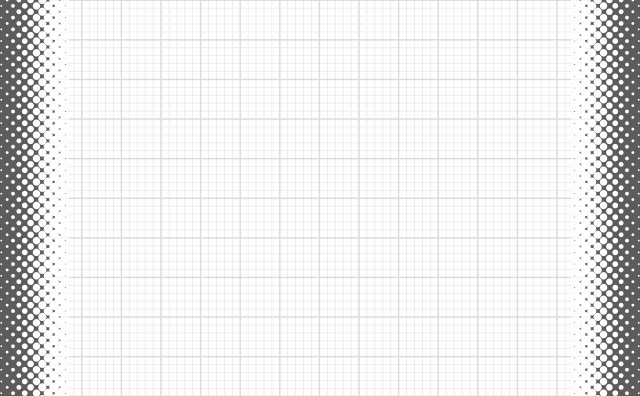
Give the GLSL for this background, as a WebGL 2 fragment shader.

```glsl
#version 300 es
precision highp float;
// Graph paper between two dark halftone borders that dissolve towards the middle.

uniform vec2 u_resolution;
out vec4 fragColor;

// Smooth coverage of ruled lines, repeated on both axes.
float ruledLines(vec2 p, float spacing, float width, float pixel) {
  vec2 d = abs(fract(p / spacing + 0.5) - 0.5) * spacing;
  vec2 cover = clamp((0.5 * (width + pixel) - d) / pixel, 0.0, min(1.0, width / pixel));
  return max(cover.x, cover.y);
}

// White discs on a staggered lattice, growing with each column from the edge.
float halftoneHoles(vec2 q, float pixel) {
  vec2 cell = floor(q + 0.5);
  float cover = 0.0;
  for (int j = -1; j <= 1; j++) {
    for (int i = -1; i <= 1; i++) {
      vec2 site = cell + vec2(i, j);
      if (mod(site.x + site.y, 2.0) < 0.5) continue;
      float column = clamp(site.x, 0.0, 18.0);
      float radius = 0.15 + 0.088 * column - 0.0014 * column * column;
      cover = max(cover, clamp((radius - distance(q, site)) / pixel + 0.5, 0.0, 1.0));
    }
  }
  return cover;
}

void main() {
  // Canvas height is one unit.
  vec2 p = gl_FragCoord.xy / u_resolution.y;
  float aspect = u_resolution.x / u_resolution.y;
  float pixel = 1.0 / u_resolution.y;

  // Fine and bold rulings.
  vec2 g = p - vec2(0.5 * aspect - 0.0015, -0.0006);
  vec3 paper = vec3(0.995);
  vec3 color = mix(paper, vec3(0.90), ruledLines(g, 0.02, 0.0017, pixel));
  color = mix(color, vec3(0.86), ruledLines(g, 0.1, 0.0034, pixel));

  // Mirrored borders, with the rulings almost hidden beneath them.
  float pitch = 0.01482;
  float edge = min(p.x, aspect - p.x);
  vec2 q = vec2(edge - 0.0032, 1.0 - p.y) / pitch;
  float border = 1.0 - smoothstep(11.4, 11.7, q.x);
  color = mix(color, paper, 0.8 * border);
  float ink = border * (1.0 - halftoneHoles(q, pixel / pitch));
  color = mix(color, vec3(0.36), ink);

  fragColor = vec4(color, 1.0);
}
```
